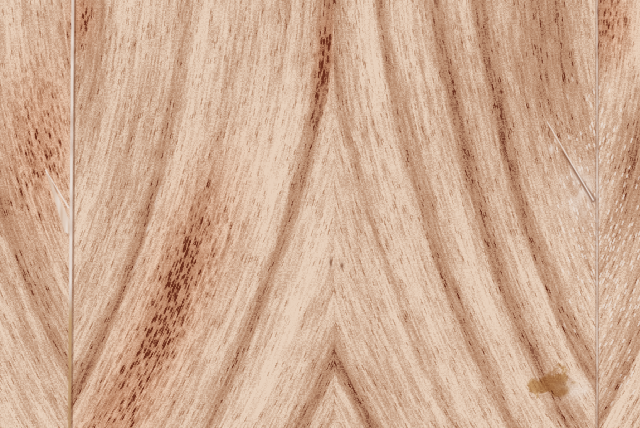
A Shadertoy shader for this texture:

```glsl
// Book-matched wood veneer: three boards whose curved grain mirrors at the joints.
// A bent grain coordinate carries bands, fibres and pores; soft masks place
// the red flecks and stains, and tapered segments draw chips and joints.

float hash(vec2 p) {
    vec3 q = fract(p.xyx * vec3(0.1031, 0.103, 0.0973));
    q += dot(q, q.yzx + 33.33);
    return fract((q.x + q.y) * q.z);
}

float noise(vec2 p) {
    vec2 i = floor(p), f = fract(p), e = vec2(0, 1);
    f = f * f * (3.0 - 2.0 * f);
    return mix(mix(hash(i), hash(i + e.yx), f.x),
               mix(hash(i + e), hash(i + e.yy), f.x), f.y);
}

// Layered noise, centred on zero
float fbm(vec2 p) {
    float sum = -0.47, amp = 0.5;
    for (int i = 0; i < 4; i++) {
        sum += amp * noise(p);
        p = p * 2.03 + 17.0;
        amp *= 0.5;
    }
    return sum;
}

float bell(float x, float centre, float width) {
    float k = (x - centre) / width;
    return exp(-k * k);
}

float blob(vec2 p, float x, float y, float rx, float ry) {
    return bell(p.x, x, rx) * bell(p.y, y, ry);
}

// Growth line: crisp on the inner side, fading outwards
float ring(float u, float centre) {
    return bell(u, centre, u < centre ? 0.01 : 0.03);
}

// Short strokes along the grain, staggered by column
float strokes(vec2 q, float density) {
    q.y += 7.0 * hash(vec2(floor(q.x), 3));
    vec2 cell = floor(q), f = abs(fract(q) - 0.5);
    float reach = 0.28 + 0.2 * hash(cell + 51.0);
    return smoothstep(0.0, 0.12, density - hash(cell))
        * smoothstep(0.5, 0.2, f.x) * smoothstep(reach, reach * 0.4, f.y);
}

// Line from a to b whose half width runs from wa to wb
float taper(vec2 p, vec2 a, vec2 b, float wa, float wb, float soft) {
    vec2 ab = b - a;
    float h = clamp(dot(p - a, ab) / dot(ab, ab), 0.0, 1.0);
    return smoothstep(soft, -soft, length(p - a - ab * h) - mix(wa, wb, h));
}

vec3 woodColor(float v) {
    vec3 c = mix(vec3(0.42, 0.19, 0.12), vec3(0.72, 0.54, 0.42), smoothstep(-0.15, 0.4, v));
    return mix(c, vec3(0.91, 0.82, 0.74), smoothstep(0.25, 1.1, v));
}

void mainImage(out vec4 fragColor, in vec2 fragCoord) {
    vec2 p = fragCoord / iResolution.y;
    float px = 1.0 / iResolution.y, t = 1.0 - p.y;

    // Boards and mirrored grain coordinate
    float jointL = 0.162 + 0.008 * p.y, jointR = 1.395, axis = 0.78;
    float outerL = step(p.x, jointL), outerR = step(jointR, p.x);
    float inner = 1.0 - outerL - outerR;
    float left = inner * step(p.x, axis), right = inner - left;
    float d = inner * abs(p.x - axis) + outerL * (p.x + 0.5) + outerR * (2.0 - p.x);
    float u = d - (0.1 * t + 0.17 * t * t) * (1.0 + 0.3 * d);
    u += 0.012 * (noise(vec2(u * 6.0 + 9.0 * right, t * 4.0)) - 0.5);
    vec2 g = vec2(u + 3.0 * left + 6.0 * outerL + 9.0 * outerR, t);

    // Broad bands and fine fibres
    float v = 0.81 + 0.55 * fbm(g * vec2(17, 1.2)) + 0.36 * fbm(g * vec2(80, 3));
    v += 0.34 * (noise(g * vec2(250, 28)) - 0.5) + 0.24 * (hash(floor(p * 340.0)) - 0.5);

    // Growth lines
    v -= left * (0.36 * ring(u, 0.0) + 0.16 * ring(u, 0.1) + (0.2 + 0.4 * t) * ring(u, 0.325));
    v -= right * (0.32 * ring(u, -0.015) + 0.32 * ring(u, 0.105)
        + 0.28 * ring(u, 0.235) + 0.46 * ring(u, 0.335));
    v -= inner * 0.46 * ring(u, -0.2) * smoothstep(0.72, 0.82, t);
    v -= 0.45 * (outerL * ring(u, 0.4) + outerR * ring(u, 0.29));

    // Stains and pale areas
    v -= 0.32 * right * blob(p, 1.25, 0.84, 0.14, 0.28);
    v -= 0.19 * left * blob(p, 0.27, 0.72, 0.1, 0.25);
    v -= 0.38 * outerR * blob(p, 1.5, 0.65, 0.06, 0.17);
    v -= 0.16 * blob(p, 1.4, 0.52, 0.1, 0.22);
    v += 0.17 * blob(p, 0.86, 0.9, 0.1, 0.2);
    v += 0.13 * left * blob(p, 0.63, 0.62, 0.1, 0.25);
    v += 0.06 * inner * blob(p, 0.8, 0.45, 0.12, 0.2);

    // Red flecks and scattered pores
    float red = left * bell(u, 0.205, 0.09) * smoothstep(0.2, 0.65, t);
    red += left * blob(vec2(u, t), 0.005, 0.13, 0.025, 0.12);
    red += outerL * blob(p, 0.1, 0.66, 0.1, 0.2);
    red += blob(p, 0.19, 0.96, 0.035, 0.07) + outerR * blob(p, 1.43, 0.95, 0.05, 0.1);
    red = min(red, 1.0);
    v -= red * (0.16 + 0.42 * strokes(g * vec2(160, 38), 0.68 * red)
        + 0.36 * strokes(g * vec2(110, 25) + 40.0, 0.5 * red));
    v -= 0.3 * strokes(g * vec2(230, 42) + 80.0, 0.2);
    v -= 0.34 * left * bell(u, 0.22, 0.014) * blob(p, 0.4, 0.34, 0.12, 0.16);
    v -= 0.08 * inner * bell(p.x, axis, 0.004) * smoothstep(0.5, 0.8, t);
    vec3 col = woodColor(v) * mix(vec3(1), vec3(1.01, 0.94, 0.9), red);

    // Knots and golden patch
    vec3 umber = vec3(0.42, 0.21, 0.11), chalk = vec3(0.92, 0.88, 0.85);
    float knots = blob(p, 0.773, 0.387, 0.003, 0.01) + blob(p, 0.799, 0.379, 0.004, 0.007);
    col = mix(col, umber, 0.65 * knots);
    float gold = taper(p + 0.06 * fbm(p * 40.0), vec2(1.255, 0.105), vec2(1.305, 0.105), 0.016, 0.032, 0.006);
    col = mix(col, col * vec3(0.84, 0.72, 0.54), gold);

    // Chalky bloom and pale flecks
    float bloom = blob(p, 1.36, 0.55, 0.045, 0.07) + blob(p, 1.35, 0.09, 0.035, 0.025);
    col = mix(col, chalk, 0.8 * bloom * noise(p * vec2(90, 60)));
    float pale = blob(p, 1.4, 0.52, 0.1, 0.26) + 0.6 * outerR * blob(p, 1.48, 0.25, 0.08, 0.2);
    col = mix(col, chalk, 0.7 * strokes(g * vec2(170, 50) + 120.0, 0.42 * pale));

    // Chips and hairline crack
    vec2 tip = vec2(1.386, 0.533), notch = vec2(0.107, 0.602);
    col = mix(col, umber, 0.75 * taper(p, vec2(1.315, 0.645), tip, 0.001, 0.005, 0.005));
    col = mix(col, chalk, taper(p, vec2(1.279, 0.715), tip, 0.001, 0.002, px));
    col = mix(col, chalk, 0.7 * blob(p, 1.288, 0.652, 0.007, 0.01));
    vec3 splinter = mix(vec3(0.82, 0.69, 0.59), chalk, noise(p * vec2(160, 30)));
    col = mix(col, splinter, taper(p, notch, vec2(0.16, 0.465), 0.001, 0.011, 0.003));
    col = mix(col, chalk, taper(p, notch, vec2(0.16, 0.515), 0.001, 0.002, px));
    float crack = left * bell(u, 0.318, 0.003) * bell(t, 0.53, 0.1);
    col = mix(col, chalk, 0.75 * crack * smoothstep(0.25, 0.6, noise(p * 45.0)));

    // Joints
    float wear = noise(vec2(4, p.y * 32.0)), dl = p.x - jointL, dr = abs(p.x - jointR);
    col = mix(col, umber, 0.45 * smoothstep(0.007, 0.003, abs(dl - 0.003)));
    vec3 glue = mix(vec3(0.77, 0.62, 0.44), chalk, smoothstep(0.24, 0.32, p.y));
    col = mix(col, glue, smoothstep(px, -px, abs(dl) - 0.0035) * (0.7 + 0.3 * wear));
    col = mix(col, umber, 0.35 * smoothstep(0.006, 0.002, dr));
    col = mix(col, chalk, smoothstep(px, -px, dr - 0.002) * (0.35 + 0.5 * wear));
    fragColor = vec4(clamp(col, 0.0, 1.0), 1);
}
```
